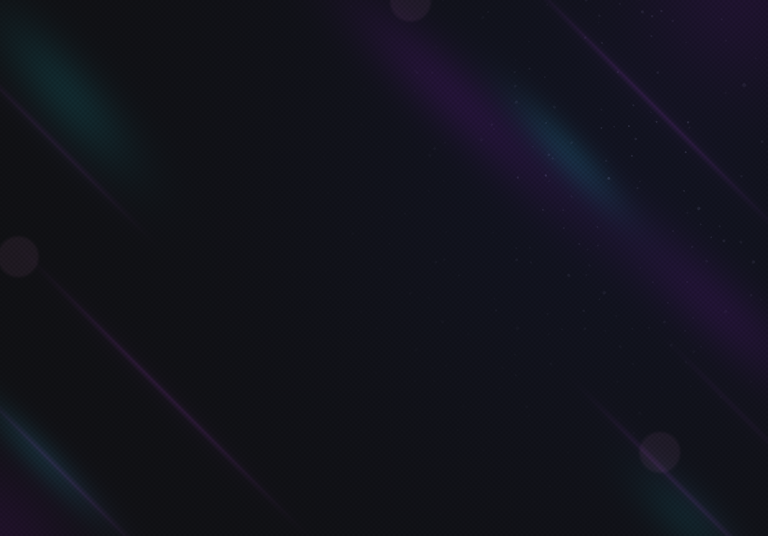
This background is drawn by a Shadertoy shader. Its source:

```glsl
// Dark night backdrop: slanted violet and teal glows, thin light streaks,
// dim discs and drifting dust, all under a fine woven mesh.
// Built from rotated Gaussians, line distances and a hashed dust grid.

const vec3 VIOLET = vec3(0.062, 0.002, 0.088);
const vec3 TEAL = vec3(0.002, 0.095, 0.100);
const vec3 ORCHID = vec3(0.105, 0.030, 0.130);

// Sine-free hash, three values per cell
vec3 hash32(vec2 p) {
    vec3 q = fract(p.xyx * vec3(0.1031, 0.1030, 0.0973));
    q += dot(q, q.yxz + 33.33);
    return fract((q.xxy + q.yzz) * q.zyx);
}

// Coordinates along and across a line falling to the right
vec2 slant(vec2 p, float angle) {
    float c = cos(angle), s = sin(angle);
    return vec2(c * p.x - s * p.y, s * p.x + c * p.y);
}

float glow(vec2 p, vec2 center, vec2 size, float angle) {
    vec2 q = slant(p - center, angle) / size;
    return exp(-dot(q, q));
}

// Thin 45 degree ray with a soft halo, fading toward both ends
float streak(vec2 p, vec2 center, float halfLength) {
    vec2 q = slant(p - center, 0.7854);
    float fade = 1.0 - smoothstep(0.1, 1.0, abs(q.x) / halfLength);
    float d = abs(q.y);
    return fade * (0.65 * exp(-d * d / 0.000022) + 0.35 * exp(-d / 0.012));
}

float disc(vec2 p, vec2 center) {
    return 1.0 - smoothstep(0.034, 0.042, length(p - center));
}

// One jittered speck in some of the cells
float dust(vec2 p, float cells, float density) {
    vec2 id = floor(p * cells);
    vec3 h = hash32(id + cells);
    vec2 offset = fract(p * cells) - 0.2 - 0.6 * h.xy;
    float radius = mix(0.0025, 0.0055, h.x * h.y);
    float speck = 1.0 - smoothstep(0.3 * radius, radius, length(offset) / cells);
    return speck * step(1.0 - density, h.z) * mix(0.4, 1.0, h.y);
}

void mainImage(out vec4 fragColor, in vec2 fragCoord) {
    vec2 p = fragCoord / iResolution.y;

    // Near-black base with a broad blue haze to the right
    vec3 color = vec3(0.064, 0.066, 0.078);
    color += vec3(0.004, 0.009, 0.046) * glow(p, vec2(1.14, 0.66), vec2(0.65, 0.58), 0.7);

    // Violet band and corner glows
    float violet = glow(p, vec2(0.82, 0.845), vec2(0.23, 0.058), 0.74);
    violet += 0.45 * glow(p, vec2(1.03, 0.66), vec2(0.22, 0.065), 0.74);
    violet += 0.95 * glow(p, vec2(1.34, 0.425), vec2(0.22, 0.062), 0.74);
    violet += 0.85 * glow(p, vec2(1.38, 1.02), vec2(0.20, 0.18), 0.74);
    violet += 0.90 * glow(p, vec2(0.0, 0.0), vec2(0.17, 0.12), 0.74);
    color += VIOLET * violet;

    // Teal flares
    float teal = 0.95 * glow(p, vec2(0.125, 0.825), vec2(0.17, 0.058), 0.86);
    teal += glow(p, vec2(1.06, 0.712), vec2(0.14, 0.036), 0.82);
    teal += 0.85 * glow(p, vec2(0.075, 0.150), vec2(0.15, 0.032), 0.80);
    teal += 0.65 * glow(p, vec2(1.28, 0.035), vec2(0.12, 0.05), 0.76);
    color += TEAL * teal;

    // Light streaks
    float rays = 0.55 * streak(p, vec2(0.10, 0.735), 0.30);
    rays += 0.90 * streak(p, vec2(0.307, 0.267), 0.42);
    rays += 0.85 * streak(p, vec2(1.215, 0.807), 0.42);
    rays += 0.75 * streak(p, vec2(1.270, 0.090), 0.31);
    rays += 0.75 * streak(p, vec2(0.112, 0.123), 0.28);
    rays += 0.30 * streak(p, vec2(1.370, 0.240), 0.22);
    color += ORCHID * rays;

    // Dim discs
    float discs = disc(p, vec2(0.034, 0.521)) + disc(p, vec2(0.766, 0.998))
                + disc(p, vec2(1.231, 0.156));
    color += vec3(0.054, 0.030, 0.048) * discs;

    // Dust gathered on the right
    float specks = dust(p, 19.0, 0.30) + 0.7 * dust(p + 3.7, 31.0, 0.22);
    float region = glow(p, vec2(1.20, 0.72), vec2(0.36, 0.40), 0.7);
    color += vec3(0.105, 0.105, 0.13) * specks * region;

    // Woven mesh, dropped when its cells get too small to resolve
    vec2 weave = sin(p * 6.2832 * 105.0);
    float resolved = smoothstep(1.5, 3.0, iResolution.y / 105.0);
    color *= 1.0 + 0.10 * resolved * weave.x * weave.y;

    fragColor = vec4(color, 1.0);
}
```
